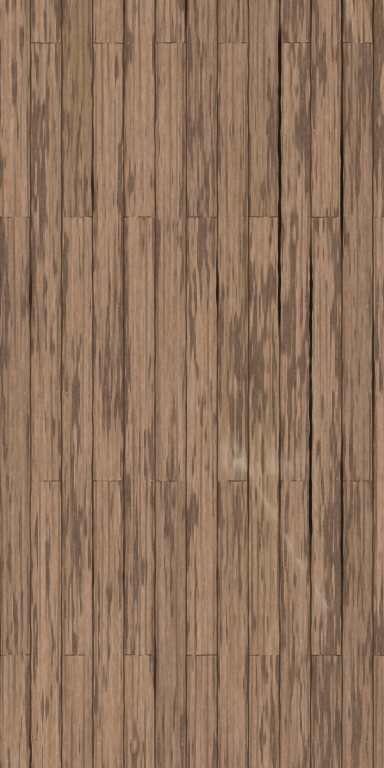
This texture is drawn by a Shadertoy shader. Its source:

```glsl
// Weathered timber decking: narrow upright grooved boards with staggered end joints.
// Stretched value noise gives grain and dark wear; board hashes vary tone and pattern.
// Gaps, joints and screw heads are distances on a grid; soft stains add algae and scuffs.

// Layout, in canvas widths (the canvas is two units tall)
const float PITCH = 0.0811;        // board width, giving about 12.3 boards
const float FIRST_EDGE = -0.0017;
const float BOARD_LENGTH = 1.1406;
const float JOINT_EVEN = 0.294;    // height of a joint on even boards
const float JOINT_SHIFT = 0.4534;  // extra height on odd boards
const float SCREW_STEP = 0.2281;
const float SCREW_RADIUS = 0.0019;
const float GAP_NARROW = 0.0017;   // half widths
const float GAP_WIDE = 0.0036;
const float JOINT_HALF = 0.0012;
const float GROOVES = 5.0;

// Surface
const float GROOVE_DEPTH = 0.24;
const float TONE_SPREAD = 0.10;
const float WEAR_START = 0.50;
const float WEAR_FULL = 0.66;
const vec3 WOOD_LIGHT = vec3(0.71, 0.58, 0.485);
const vec3 WOOD_DEEP = vec3(0.55, 0.43, 0.33);
const vec3 WORN = vec3(0.42, 0.335, 0.275);
const vec3 GAP_BROWN = vec3(0.28, 0.205, 0.135);
const vec3 GAP_BLACK = vec3(0.12, 0.09, 0.065);
const vec3 ALGAE = vec3(0.52, 0.44, 0.27);
const vec3 SCUFF = vec3(0.76, 0.69, 0.60);
const vec3 SCREW = vec3(0.74, 0.64, 0.56);

float hash(vec2 p) {
    vec3 q = fract(p.xyx * vec3(0.1031, 0.1030, 0.0973));
    q += dot(q, q.yzx + 33.33);
    return fract((q.x + q.y) * q.z);
}

float noise(vec2 p) {
    vec2 i = floor(p), f = fract(p);
    f = f * f * (3.0 - 2.0 * f);
    return mix(mix(hash(i), hash(i + vec2(1, 0)), f.x),
               mix(hash(i + vec2(0, 1)), hash(i + vec2(1, 1)), f.x), f.y);
}

// Soft elliptical patch
float stain(vec2 p, vec2 centre, vec2 size) {
    vec2 d = (p - centre) / size;
    return exp(-dot(d, d));
}

float segment(vec2 p, vec2 a, vec2 b) {
    vec2 d = b - a;
    return length(p - a - d * clamp(dot(p - a, d) / dot(d, d), 0.0, 1.0));
}

// Antialiased coverage inside a given distance
float cover(float dist, float halfWidth, float pixel) {
    return 1.0 - smoothstep(halfWidth - 0.7 * pixel, halfWidth + 0.7 * pixel, dist);
}

void mainImage(out vec4 fragColor, in vec2 fragCoord) {
    vec2 p = fragCoord / iResolution.xy * vec2(1.0, 2.0);
    float pixel = 1.0 / iResolution.x;

    // Board cell
    float across = (p.x - FIRST_EDGE) / PITCH;
    float column = floor(across);
    float f = across - column;
    float along = (p.y - JOINT_EVEN - JOINT_SHIFT * mod(column, 2.0)) / BOARD_LENGTH;
    vec2 board = vec2(column, floor(along)) + 20.0;
    float seed = hash(board);
    vec2 q = p + vec2(seed * 7.0, hash(board + 51.0) * 9.0 + 1.0);

    // Grain: long fibres, short flecks and grit
    float fibre = noise(q * vec2(190.0, 4.0));
    float fleck = noise(q * vec2(230.0, 45.0));
    float grit = noise(p * vec2(256.0, 170.0) + 7.0);
    float light = 0.52 + 0.55 * (fibre - 0.5) + 0.40 * (fleck - 0.5) + 0.28 * (grit - 0.5);
    vec3 color = mix(WOOD_DEEP, WOOD_LIGHT, clamp(light, -0.1, 1.15));
    color *= 1.0 + TONE_SPREAD * (seed - 0.5);

    // Machined grooves: thin uneven lines that fade in and out
    float lane = f * GROOVES + 0.3 * (noise(q * vec2(12.0, 4.0)) - 0.5);
    float groove = smoothstep(0.26, 0.06, abs(fract(lane) - 0.5));
    groove *= smoothstep(0.3, 0.8, noise(vec2(floor(lane) * 3.7 + seed * 60.0, q.y * 5.0)));
    color *= 1.0 - GROOVE_DEPTH * groove * (0.5 + 0.5 * fleck);

    // Algae tint
    float streak = 0.55 * noise(q * vec2(150.0, 9.0)) + 0.45 * noise(q * vec2(215.0, 24.0));
    float algae = stain(p, vec2(0.20, 1.75), vec2(0.035, 0.32))
                + stain(p, vec2(0.67, 0.98), vec2(0.07, 0.50));
    color = mix(color, ALGAE, 0.5 * min(algae, 1.0) * smoothstep(0.2, 0.75, streak));

    // Dark wear in broken streaks, heavier near board edges and to the right
    float patches = noise(q * vec2(30.0, 3.5));
    float bias = 0.05 * smoothstep(0.5, 1.0, abs(2.0 * f - 1.0))
               + 0.05 * smoothstep(0.65, 0.85, p.x) - 0.025
               + 0.12 * stain(p, vec2(0.29, 1.12), vec2(0.05, 0.22))
               + 0.06 * stain(p, vec2(0.50, 1.75), vec2(0.12, 0.30))
               - 0.07 * stain(p, vec2(0.45, 0.20), vec2(0.45, 0.30));
    float wear = smoothstep(WEAR_START, WEAR_FULL, 0.65 * streak + 0.35 * patches + bias);
    color = mix(color, WORN * (0.85 + 0.2 * fleck + 0.15 * grit), 0.85 * wear);

    // Pale scuffs: a smear and a thin diagonal trail
    float smear = stain(p, vec2(0.605, 0.81), vec2(0.035, 0.045))
                + 0.6 * stain(p, vec2(0.72, 0.79), vec2(0.07, 0.04));
    float trail = exp(-segment(p, vec2(0.63, 0.80), vec2(0.85, 0.42)) / 0.008);
    float scuff = (smear + 0.7 * trail) * smoothstep(0.3, 0.6, noise(p * vec2(70.0, 32.0)));
    color = mix(color, SCUFF, 0.75 * min(scuff, 1.0));

    // Screw heads, two per board on each joist, many hidden
    float row = floor((p.y - JOINT_EVEN) / SCREW_STEP + 0.5);
    float side = step(0.5, f);
    vec2 key = vec2(column * 2.0 + side, row) + 90.0;
    vec2 toScrew = vec2((f - mix(0.15, 0.85, side)) * PITCH, p.y - JOINT_EVEN - row * SCREW_STEP);
    toScrew += 0.008 * (vec2(hash(key + 7.0), hash(key + 19.0)) - 0.5);
    float shown = smoothstep(0.35, 0.9, hash(key));
    color = mix(color, SCREW, 0.8 * shown * cover(length(toScrew), SCREW_RADIUS, pixel));

    // End joints, partly filled
    float jointWobble = 0.002 * (noise(p * vec2(60.0, 2.0)) - 0.5);
    float jointDist = abs((fract(along + 0.5) - 0.5) * BOARD_LENGTH + jointWobble);
    float jointWear = smoothstep(0.15, 0.8, noise(p * vec2(85.0, 3.0) + 4.0));
    color = mix(color, GAP_BROWN, 0.85 * jointWear * cover(jointDist, JOINT_HALF, pixel));

    // Gaps between boards, wandering in width; black where they open up
    float edge = floor(across + 0.5);
    float open = smoothstep(0.5, 0.95, noise(vec2(edge * 7.3 + 3.0, p.y * 4.0))
               + 0.4 * smoothstep(0.6, 0.75, p.x) * smoothstep(0.35, 0.8, p.y) - 0.1);
    float wobble = 0.0022 * (noise(vec2(edge * 5.1 + 8.0, p.y * 26.0)) - 0.5);
    float gapDist = abs((across - edge) * PITCH + wobble);
    float ragged = 0.75 + 0.5 * noise(vec2(edge * 3.3 + 5.0, p.y * 50.0));
    color *= 1.0 - 0.16 * exp(-gapDist / 0.004);
    float gap = cover(gapDist, mix(GAP_NARROW, GAP_WIDE, open) * ragged, pixel);
    float depth = 0.6 + 0.35 * noise(vec2(edge * 9.7 + 2.0, p.y * 14.0));
    color = mix(color, mix(GAP_BROWN, GAP_BLACK, open), max(depth, open) * gap);

    fragColor = vec4(clamp(color, 0.0, 1.0), 1.0);
}
```
